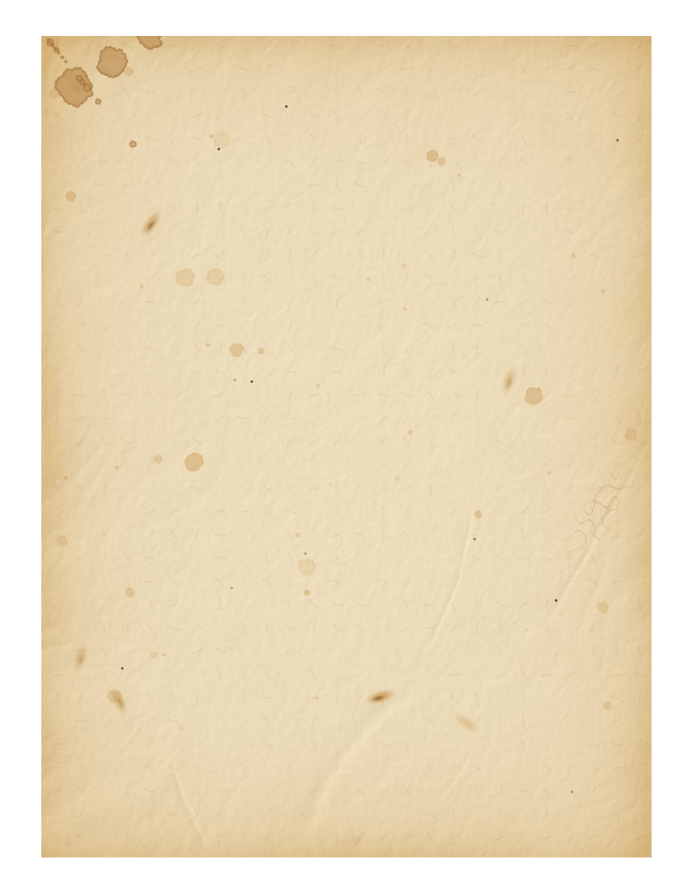
Reproduce this texture procedurally as a Shadertoy shader.

```glsl
// A sheet of aged parchment on white: warm paper that browns toward its rim,
// embossed with gradient noise, crossed by soft creases and fine fibres,
// and scattered with looped stains, flecks, specks and one corner splatter.

vec2 hash2(vec2 p) {
    vec3 q = fract(p.xyx * vec3(.1031, .1030, .0973));
    q += dot(q, q.yzx + 33.33);
    return fract((q.xx + q.yz) * q.zy);
}

float corner(vec2 cell, vec2 offset) {
    return dot(hash2(cell + 57.0) * 2.0 - 1.0, offset);
}

float gradientNoise(vec2 p) {
    vec2 i = floor(p), f = fract(p), e = vec2(1, 0);
    vec2 u = f * f * f * (f * (f * 6.0 - 15.0) + 10.0);
    return mix(mix(corner(i, f), corner(i + e, f - e), u.x),
               mix(corner(i + e.yx, f - e.yx), corner(i + 1.0, f - 1.0), u.x), u.y);
}

float grainHeight(vec2 p) {
    vec2 warp = vec2(gradientNoise(p * 40.0), gradientNoise(p * 40.0 + 31.0));
    return gradientNoise(p * vec2(105, 80) + warp) + .5 * gradientNoise(p * 210.0);
}

float wrinkleHeight(vec2 p) {
    vec2 q = mat2(.85, .53, -.53, .85) * p;
    return abs(gradientNoise(q * vec2(24, 9) + 1.5 * gradientNoise(p * 9.0)));
}

// Irregular round stain: x is the fill, y its darker dried rim.
vec2 blot(vec2 q, float radius, float rough, float seed) {
    float blur = max(.0011, .6 / iResolution.y);
    vec2 dir = q / max(length(q), 1e-4);
    float wobble = gradientNoise(dir * 1.3 + seed) + .6 * gradientNoise(dir * 4.0 + seed);
    float d = length(q) - radius * (1.0 + rough * wobble);
    float fill = smoothstep(blur, -blur, d);
    return vec2(fill, fill * smoothstep(-.004, 0.0, d));
}

// Bowed fold from a to b: a lit ridge beside a soft shadow.
float crease(vec2 p, vec2 a, vec2 b, float bow, float width) {
    vec2 ba = b - a, pa = p - a;
    float t = clamp(dot(pa, ba) / dot(ba, ba), 0.0, 1.0);
    float side = dot(pa, vec2(-ba.y, ba.x)) / length(ba);
    side -= bow * 4.0 * t * (1.0 - t) + .005 * gradientNoise(p * 28.0);
    float s = side / width;
    float fade = smoothstep(0.0, .2, t) * smoothstep(1.0, .8, t);
    return fade * (exp(-s * s) - .7 * exp(-(s + 1.8) * (s + 1.8) * .5));
}

// One short curved hair per grid cell.
float fibres(vec2 p) {
    vec2 g = p / .026, cell = floor(g), h = hash2(cell + 9.0);
    float a = h.x * 6.283;
    vec2 q = mat2(cos(a), sin(a), -sin(a), cos(a)) * (fract(g) - .5);
    q.y += (h.y - .5) * 3.0 * q.x * q.x;
    return smoothstep(.06, .01, abs(q.y)) * smoothstep(.32, .2, abs(q.x)) * step(.45, h.y);
}

void mainImage(out vec4 fragColor, in vec2 fragCoord) {
    vec2 p = (fragCoord - .5 * iResolution.xy) / iResolution.y + vec2(.387, .5);
    vec2 halfSize = vec2(.3405, .4585), center = vec2(.3875, .5015);
    vec2 inset = halfSize - abs(p - center);
    float px = 1.0 / iResolution.y;
    float sheet = smoothstep(-.5 * px, .5 * px, min(inset.x, inset.y));

    // Browning from the rim inward, strongest in the corners
    vec2 depth = max(inset + .018 * gradientNoise(p * 9.0), 0.0);
    vec2 rim = .34 * exp(-depth / .11) + .6 * exp(-depth / .026);
    float age = min(length(rim) + .25 * min(rim.x, rim.y), 1.3);
    age += .05 * gradientNoise(p * 7.0) + .04 * gradientNoise(p * 23.0);
    vec3 color = mix(vec3(.928, .868, .742), vec3(.855, .735, .525), age);

    // Paper relief lit from the upper left
    vec2 light = vec2(-.0012, .0012);
    float relief = .05 * (grainHeight(p - light) - grainHeight(p));
    relief += (.04 + .12 * min(age, 1.0)) * (wrinkleHeight(p - 2.0 * light) - wrinkleHeight(p));
    relief += .026 * crease(p, vec2(.481, .236), vec2(.340, .045), -.026, .006);
    relief += .036 * crease(p, vec2(.532, .442), vec2(.468, .260), .012, .002);
    relief += .028 * crease(p, vec2(.725, .506), vec2(.595, .279), .003, .0022);
    relief += .028 * crease(p, vec2(.195, .156), vec2(.240, .045), -.006, .0025);
    relief += .020 * crease(p, vec2(.530, .165), vec2(.485, .100), .004, .0025);
    color += relief;
    color -= .035 * fibres(p) * vec3(.7, .9, 1.1);

    // Cracked brown veins beside the right-hand fold
    vec2 v = mat2(.85, .53, -.53, .85) * (p - vec2(.669, .429));
    float veinArea = exp(-dot(v * vec2(55, 18), v * vec2(55, 18)));
    float vein = smoothstep(.07, .0, abs(gradientNoise(p * 55.0)));
    color = mix(color, vec3(.78, .62, .37), .5 * vein * veinArea);

    // Pale round stains, denser toward the top
    for (float i = 0.0; i < 48.0; i++) {
        vec2 h = hash2(vec2(i, 3)), k = hash2(vec2(i, 17));
        vec2 at = center + halfSize * (2.0 * vec2(h.x, pow(h.y, .7)) - 1.0);
        vec2 stain = blot(p - at, mix(.0018, .0105, k.x * k.x * k.x), .3, i * 7.3);
        color = mix(color, vec3(.82, .65, .41), stain.x * mix(.15, .55, k.y) + .1 * stain.y);
    }

    // Elongated plant flecks with dark cores, and tiny ink specks
    for (float i = 0.0; i < 12.0; i++) {
        vec2 h = hash2(vec2(i, 41)), k = hash2(vec2(i, 67));
        float a = k.x * 3.14;
        vec2 q = p - center - halfSize * (1.8 * h - .9);
        vec2 r = mat2(cos(a), sin(a), -sin(a), cos(a)) * q / vec2(.013, .0055);
        float body = exp(-pow(dot(r, r), 1.5)) * step(i, 6.5);
        color = mix(color, vec3(.77, .58, .31), body * mix(.25, .75, k.y));
        color = mix(color, vec3(.50, .33, .13), .6 * k.y * body * smoothstep(.7, .1, length(r - .2)));
        vec2 at = center + halfSize * (1.8 * k.yx - .9);
        float speck = smoothstep(.0022, .0006, length(p - at));
        color = mix(color, vec3(.24, .17, .09), speck * mix(.3, .9, h.x));
    }

    // Corner splatter: three large drops, then a spray of droplets
    for (float i = 0.0; i < 20.0; i++) {
        vec2 h = hash2(vec2(i, 83));
        bool large = i < 3.0;
        vec2 at = large ? vec2(.084 + .042 * i, .903 + .028 * i)
                        : vec2(.055, .955) + vec2(.13, -.16) * h * h.yx;
        float radius = large ? .020 - .003 * i : mix(.0015, .005, h.y * h.y);
        vec2 drop = blot(p - at, radius, large ? .32 : .25, i * 5.1 + 2.0);
        float mottling = .12 * gradientNoise(p * 90.0);
        color = mix(color, vec3(.75, .57, .34), drop.x * ((large ? .72 : .5) + mottling));
        color = mix(color, vec3(.60, .40, .19), .5 * drop.y);
    }

    fragColor = vec4(mix(vec3(1), clamp(color, 0.0, 1.0), sheet), 1);
}
```
